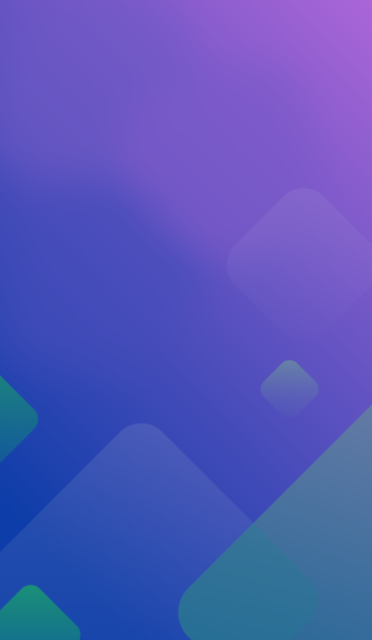
This background is drawn by a Shadertoy shader. Its source:

```glsl
// Rounded square turned by 45 degrees
float diamond(vec2 p, float halfSide, float radius) {
    p = vec2(p.x + p.y, p.y - p.x) * 0.70711;
    vec2 q = abs(p) - halfSide + radius;
    return length(max(q, 0.0)) + min(max(q.x, q.y), 0.0) - radius;
}

// Blends a diamond whose colour and opacity run from bottom to top
vec3 addTile(vec3 base, vec2 p, float halfSide, float radius, vec4 low, vec4 high) {
    float edge = 1.2 / iResolution.y;
    float cover = 1.0 - smoothstep(-edge, edge, diamond(p, halfSide, radius));
    vec4 tint = mix(low, high, clamp(0.5 + p.y / (2.83 * halfSide), 0.0, 1.0));
    return mix(base, tint.rgb, tint.a * cover);
}

// Disc with a wide soft rim
float softDisc(vec2 p, float radius, float blur) {
    return 1.0 - smoothstep(radius - blur, radius + blur, length(p));
}

vec3 backdrop(vec2 p, vec2 uv) {
    float t = clamp(0.79 * uv.y + 0.47 * uv.x - 0.17, 0.0, 1.1);
    vec3 color = mix(vec3(0.05, 0.24, 0.66), vec3(0.62, 0.385, 0.83), t);

    // Layered sines bend the rims of the clouds
    vec2 w = p + 0.010 * sin(p.yx * 17.0 + vec2(0.5, 2.0))
               + 0.004 * sin(p.yx * 39.0 + vec2(2.0, 0.0));
    float blueCloud = softDisc(w - vec2(0.150, 0.564), 0.150, 0.065);
    float leftCloud = softDisc(w - vec2(0.143, 0.860), 0.155, 0.060);
    float rightCloud = softDisc(w - vec2(0.350, 0.755), 0.145, 0.055);
    color = mix(color, vec3(0.27, 0.30, 0.73), 0.55 * blueCloud);
    color = mix(color, vec3(0.43, 0.35, 0.77), 0.55 * leftCloud);
    return mix(color, vec3(0.48, 0.35, 0.785), 0.65 * rightCloud);
}

void mainImage(out vec4 fragColor, in vec2 fragCoord) {
    vec2 uv = fragCoord / iResolution.xy;
    vec2 p = vec2(uv.x * 0.582, uv.y);
    vec3 color = backdrop(p, uv);

    // Pale panes
    color = addTile(color, p - vec2(0.475, 0.586), 0.098, 0.045,
                    vec4(0.60, 0.52, 0.82, 0.0), vec4(0.62, 0.55, 0.82, 0.26));
    vec2 paneCenter = vec2(0.221, 0.0625);
    color = addTile(color, p - paneCenter, 0.209, 0.047,
                    vec4(0.35, 0.48, 0.74, 0.0), vec4(0.48, 0.52, 0.76, 0.32));

    // Large green pane, deeper where it crosses the pale one
    vec2 greenCenter = vec2(0.647, 0.043);
    color = addTile(color, p - greenCenter, 0.276, 0.054,
                    vec4(0.0, 0.45, 0.50, 0.6), vec4(0.43, 0.59, 0.58, 0.6));
    float crossing = max(diamond(p - paneCenter, 0.209, 0.047),
                         diamond(p - greenCenter, 0.276, 0.054));
    color = mix(color, vec3(0.13, 0.45, 0.57),
                0.42 * (1.0 - smoothstep(-0.002, 0.002, crossing)));

    // Small green tiles
    color = addTile(color, p - vec2(0.453, 0.392), 0.037, 0.017,
                    vec4(0.36, 0.42, 0.70, 0.05), vec4(0.42, 0.57, 0.62, 0.85));
    color = addTile(color, p - vec2(-0.046, 0.345), 0.081, 0.022,
                    vec4(0.06, 0.33, 0.62, 0.75), vec4(0.11, 0.58, 0.45, 0.95));
    color = addTile(color, p - vec2(0.048, 0.008), 0.061, 0.020,
                    vec4(0.06, 0.36, 0.60, 0.9), vec4(0.10, 0.59, 0.45, 0.95));

    fragColor = vec4(color, 1.0);
}
```
